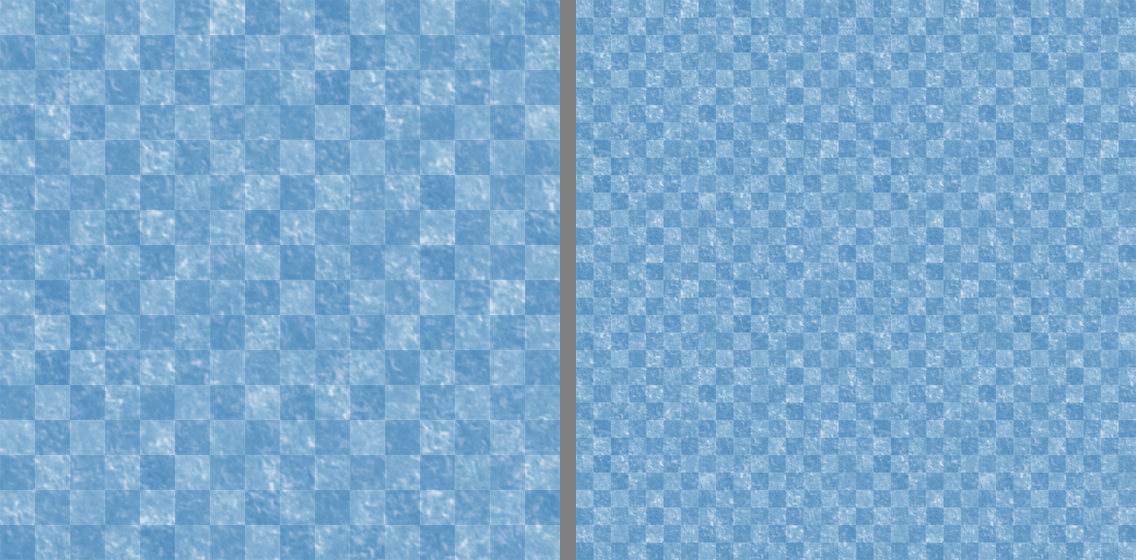
Left: one tile. Right: repeated 2 by 2.
Give the GLSL for this pattern, as a WebGL 1 fragment shader.

```glsl
precision highp float;
// Blue checkerboard of mottled plaster tiles with short pale diagonal streaks.

uniform vec2 u_resolution;

const float TAU = 6.2831853;
const float TILES = 16.0;          // squares across and down
const float DARK_TONE = 0.21;      // mean tone of the two kinds of square
const float LIGHT_TONE = 0.50;
const float TILE_VARIATION = 0.13; // tone spread between squares
const float STREAK_CONTRAST = 0.34;
const float PATCH_STRENGTH = 0.05; // broad lighter and darker areas
const float SEAM_WIDTH = 0.022;    // in tiles
const float SEAM_STRENGTH = 0.05;
const vec3 DEEP_BLUE = vec3(0.33, 0.56, 0.75);
const vec3 MID_BLUE = vec3(0.48, 0.67, 0.81);
const vec3 PALE_BLUE = vec3(0.75, 0.84, 0.91);
const vec3 MAUVE = vec3(0.60, 0.67, 0.83);

// Cell counts of the streak layers: across the streaks, along them.
const vec2 COARSE_CELLS = vec2(37.0, 29.0);
const vec2 STREAK_CELLS = vec2(77.0, 47.0);
const vec2 GRAIN_CELLS = vec2(131.0, 97.0);

vec3 hash3(vec2 p) {
  vec3 q = fract(p.xyx * vec3(0.1031, 0.1030, 0.0973));
  q += dot(q, q.yzx + 33.33);
  return fract((q.xxy + q.yzz) * q.zyx);
}

// Cellular noise of soft signed blobs; wraps when p grows by 1.
float blobNoise(vec2 p, vec2 cells) {
  p *= cells;
  vec2 cell = floor(p);
  float sum = 0.0;
  for (int y = -1; y <= 1; y++) {
    for (int x = -1; x <= 1; x++) {
      vec2 id = cell + vec2(float(x), float(y));
      vec3 rnd = hash3(mod(id, cells) + cells);
      vec2 away = p - id - rnd.xy;
      sum += (2.0 * rnd.z - 1.0) * exp(-5.0 * dot(away, away));
    }
  }
  return sum;
}

// Layered sines that bend the streaks into curls.
vec2 curl(vec2 p) {
  vec2 bend = sin(TAU * (13.0 * p.yx + vec2(5.0, -7.0) * p + vec2(0.1, 0.6)));
  bend += 0.6 * sin(TAU * (29.0 * p.yx + vec2(-11.0, 8.0) * p + vec2(0.4, 0.2)));
  return p + 0.0045 * bend;
}

// Broad uneven wear from layered sines.
float patches(vec2 p) {
  return sin(TAU * (2.0 * p.x + p.y + 0.15)) * sin(TAU * (p.x - 3.0 * p.y + 0.3))
       + 0.7 * sin(TAU * (4.0 * p.x + 3.0 * p.y + 0.55))
       + 0.6 * sin(TAU * (5.0 * p.y - 2.0 * p.x + 0.8));
}

// Square wave with edges one pixel wide.
vec2 squareWave(vec2 p, vec2 pixel) {
  return clamp(sin(0.5 * TAU * p) / (0.25 * TAU * pixel), -1.0, 1.0);
}

vec3 blueRamp(float tone) {
  vec3 low = mix(DEEP_BLUE, MID_BLUE, clamp(tone / 0.38, -0.1, 1.0));
  return mix(low, PALE_BLUE, clamp((tone - 0.38) / 0.62, 0.0, 1.15));
}

void main() {
  vec2 uv = gl_FragCoord.xy / u_resolution;
  vec2 grid = uv * TILES;
  vec2 pixel = TILES / u_resolution;

  // Diagonal axes keep whole periods across the canvas.
  vec2 diagonal = vec2(uv.x + uv.y, uv.x - uv.y);
  vec2 bent = curl(diagonal);

  // Checker and tone of each square
  vec2 wave = squareWave(grid, pixel);
  float light = 0.5 - 0.5 * wave.x * wave.y;
  vec2 tile = floor(grid);
  vec2 tileKey = mod(vec2(tile.x + tile.y, tile.x - tile.y), TILES);
  vec3 tileRnd = hash3(tileKey + 7.0);
  float tone = mix(DARK_TONE, LIGHT_TONE, light);
  tone += TILE_VARIATION * (tileRnd.x - 0.5);

  // Streaks, stronger where the surface is worn
  float wear = patches(diagonal);
  float streak = 0.8 * blobNoise(bent, STREAK_CELLS)
               + 0.4 * blobNoise(bent, COARSE_CELLS)
               + 0.45 * blobNoise(diagonal, GRAIN_CELLS);
  float relief = streak + 0.45 * streak * streak;
  float contrast = STREAK_CONTRAST * (1.0 + 0.18 * wear) * mix(0.75, 1.25, tileRnd.y);
  tone += contrast * relief * mix(0.85, 1.1, light) + PATCH_STRENGTH * wear;

  // Fine pale seams
  vec2 toEdge = 0.5 - abs(fract(grid) - 0.5);
  float edge = min(toEdge.x, toEdge.y);
  float soft = max(pixel.x, pixel.y);
  tone += SEAM_STRENGTH * (1.0 - smoothstep(SEAM_WIDTH, SEAM_WIDTH + soft, edge));

  vec3 color = blueRamp(tone);
  float mauve = 0.35 * (1.0 - light) * smoothstep(0.0, 0.8, streak);
  gl_FragColor = vec4(mix(color, MAUVE, mauve), 1.0);
}
```
